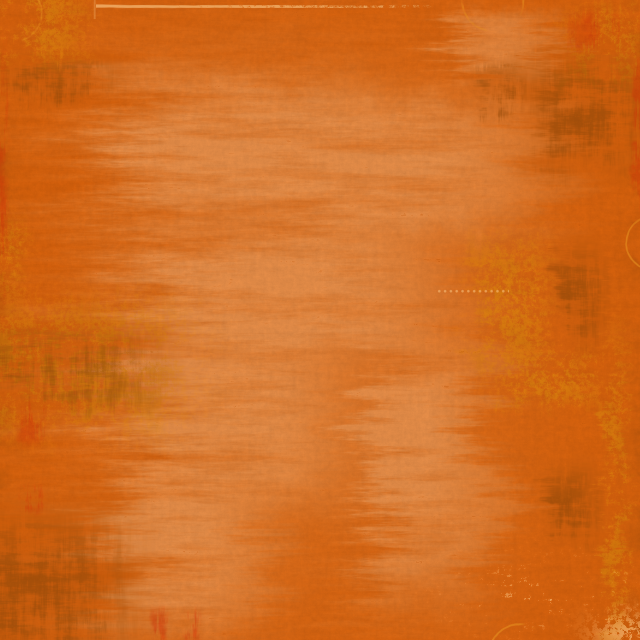
A Shadertoy shader for this texture:

```glsl
#define BASE vec3(0.81, 0.365, 0.045)
#define PALE vec3(0.865, 0.53, 0.27)
#define BROWN vec3(0.54, 0.27, 0.03)
#define OCHRE vec3(0.82, 0.49, 0.05)
#define RED vec3(0.80, 0.20, 0.03)
#define CREAM vec3(0.96, 0.72, 0.45)
#define STREAK_AMOUNT 0.62
#define EDGE_RAGGED 0.055
#define GRAIN 0.045
#define LINE_WIDTH 0.0011

// Patches: centre xy, radii zw
const vec4 paleAreas[7] = vec4[7](
    vec4(0.38, 0.77, 0.20, 0.12), vec4(0.66, 0.74, 0.19, 0.11),
    vec4(0.46, 0.54, 0.23, 0.10), vec4(0.37, 0.34, 0.17, 0.13),
    vec4(0.67, 0.27, 0.10, 0.20), vec4(0.30, 0.13, 0.12, 0.12),
    vec4(0.78, 0.93, 0.09, 0.05));
const vec4 brownAreas[7] = vec4[7](
    vec4(0.92, 0.83, 0.09, 0.09), vec4(0.79, 0.865, 0.035, 0.035),
    vec4(0.09, 0.88, 0.09, 0.03), vec4(0.06, 0.08, 0.15, 0.12),
    vec4(0.09, 0.43, 0.16, 0.06), vec4(0.90, 0.21, 0.04, 0.06),
    vec4(0.91, 0.54, 0.035, 0.08));
const vec4 ochreAreas[7] = vec4[7](
    vec4(0.00, 0.60, 0.04, 0.06), vec4(0.08, 0.43, 0.21, 0.10),
    vec4(0.95, 0.93, 0.06, 0.06), vec4(0.04, 0.97, 0.10, 0.07),
    vec4(0.80, 0.53, 0.06, 0.10), vec4(0.86, 0.41, 0.09, 0.04),
    vec4(0.965, 0.22, 0.017, 0.25));
const vec4 redAreas[7] = vec4[7](
    vec4(0.05, 0.34, 0.02, 0.03), vec4(0.30, 0.02, 0.015, 0.025),
    vec4(0.25, 0.02, 0.012, 0.03), vec4(0.93, 0.95, 0.04, 0.03),
    vec4(0.00, 0.72, 0.012, 0.18), vec4(0.05, 0.22, 0.02, 0.02),
    vec4(1.00, 0.80, 0.010, 0.12));
// Scratched rings: centre xy, radius z
const vec3 rings[4] = vec3[4](
    vec3(0.77, 1.00, 0.048), vec3(0.81, -0.02, 0.045),
    vec3(1.02, 0.62, 0.042), vec3(0.02, 0.98, 0.045));

vec2 gradientAt(vec2 cell) {
    vec3 h = fract(cell.xyx * vec3(0.1031, 0.1030, 0.0973));
    h += dot(h, h.yzx + 33.33);
    float angle = 6.2832 * fract((h.x + h.y) * h.z);
    return vec2(cos(angle), sin(angle));
}

float gradientNoise(vec2 p) {
    vec2 i = floor(p), f = fract(p), e = vec2(1, 0);
    vec2 u = f * f * f * (f * (f * 6.0 - 15.0) + 10.0);
    float low = mix(dot(gradientAt(i), f), dot(gradientAt(i + e), f - e), u.x);
    float high = mix(dot(gradientAt(i + e.yx), f - e.yx),
                     dot(gradientAt(i + 1.0), f - 1.0), u.x);
    return 1.5 * mix(low, high, u.y);
}

float octaves(vec2 p, vec2 scale) {
    float sum = 0.0, weight = 0.55;
    for (int k = 0; k < 4; k++) {
        sum += weight * gradientNoise(p * scale + float(k) * 17.3);
        scale *= 2.2;
        weight *= 0.65;
    }
    return sum;
}

float patchMask(vec2 p, vec4 areas[7]) {
    float empty = 1.0;
    for (int k = 0; k < 7; k++) {
        vec2 d = (p - areas[k].xy) / areas[k].zw;
        d *= d;
        empty *= 1.0 - 0.95 * exp(-dot(d, d));
    }
    return 1.0 - empty;
}

float stroke(float distance, float width) {
    float aa = 1.0 / iResolution.y;
    return 1.0 - smoothstep(width - 0.5 * aa, width + aa, abs(distance));
}

float span(float x, float from, float to) {
    return step(from, x) * step(x, to);
}

void mainImage(out vec4 fragColor, in vec2 fragCoord) {
    vec2 p = fragCoord / iResolution.xy;
    float streak = octaves(p, vec2(2.2, 26.0));
    float weft = octaves(p + 3.7, vec2(9.0, 70.0));
    float warp = octaves(p + 8.1, vec2(70.0, 7.0));
    float blotch = octaves(p + 5.3, vec2(14.0));
    float grain = octaves(p + 1.9, vec2(110.0));

    // Brushed pale paint with ragged horizontal ends
    vec2 ragged = p + vec2(EDGE_RAGGED * (2.0 * streak + weft), 0.022 * blotch);
    vec2 centred = (ragged - vec2(0.46, 0.49)) / vec2(0.36, 0.47);
    centred *= centred;
    float field = 0.72 * patchMask(ragged, paleAreas) + 0.25 * exp(-dot(centred, centred));
    float pale = field + (0.12 + field) * STREAK_AMOUNT * (0.75 * streak + 0.35 * weft);
    vec3 color = mix(BASE, PALE, clamp(pale, 0.0, 1.0));

    // Ochre, brown and red wear around the border
    vec2 worn = p + 0.025 * vec2(blotch + weft, blotch + warp);
    float ochre = patchMask(worn, ochreAreas) * smoothstep(-0.35, 0.5, blotch + 0.8 * grain);
    color = mix(color, OCHRE, 0.75 * ochre);
    float weave = 0.6 * weft + 0.5 * warp + 0.5 * blotch + 0.25 * grain;
    float brown = patchMask(worn, brownAreas) * smoothstep(-0.45, 0.55, weave);
    float edge = min(p.x, 1.0 - p.x);
    brown = max(brown, 0.35 * exp(-edge * 55.0) * smoothstep(-0.3, 0.4, blotch));
    color = mix(color, BROWN, 0.68 * brown);
    float red = patchMask(p + 0.012 * blotch, redAreas) * smoothstep(-0.3, 0.4, blotch + warp);
    color = mix(color, RED, 0.55 * red);

    // Cloth grain and loose dark fibres
    color *= 1.0 + GRAIN * (grain + 0.7 * weft + 0.4 * warp);
    float fibre = smoothstep(0.40, 0.75, weft) * smoothstep(0.0, 0.4, grain);
    color = mix(color, BASE * 0.88, 0.4 * fibre);

    // Faint rings
    float scratch = 0.0;
    for (int k = 0; k < 4; k++) {
        float d = length(p - rings[k].xy) - rings[k].z + 0.003 * blotch;
        scratch = max(scratch, stroke(d, LINE_WIDTH));
    }
    color = mix(color, vec3(0.90, 0.56, 0.12), 0.6 * scratch * smoothstep(-0.4, 0.2, blotch));

    // Cream rule, stitched line and corner flecks
    float rule = stroke(p.y - 0.990 - 0.0015 * weft, 0.0018) * span(p.x, 0.15, 0.675);
    rule *= smoothstep(0.72, 0.35, p.x + 0.35 * grain);
    rule = max(rule, 0.4 * stroke(p.x - 0.148, LINE_WIDTH) * step(0.97, p.y));
    vec2 stitch = vec2((fract(p.x * 110.0) - 0.5) / 110.0, p.y - 0.545);
    float dots = stroke(length(stitch), 0.0016) * span(p.x, 0.68, 0.795);
    vec2 corner = (p - vec2(0.985, 0.012)) / vec2(0.055, 0.03);
    float flecks = exp(-dot(corner, corner)) * smoothstep(-0.1, 0.3, blotch + grain);
    vec2 dust = (p - vec2(0.86, 0.07)) / vec2(0.13, 0.05);
    flecks += exp(-dot(dust, dust)) * smoothstep(0.35, 0.65, 0.7 * weft + 0.7 * grain);
    color = mix(color, CREAM, clamp(0.75 * rule + 0.65 * dots + 0.7 * flecks, 0.0, 0.85));

    fragColor = vec4(clamp(color, 0.0, 1.0), 1.0);
}
```
